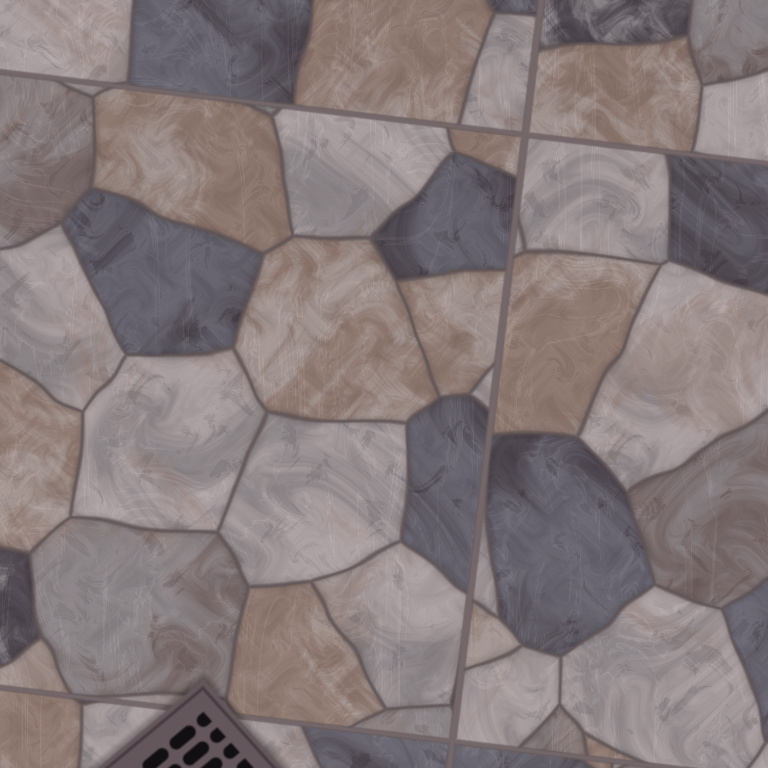
Reproduce this texture procedurally as a WebGL 1 fragment shader.

```glsl
precision highp float;
// Slate-look floor tiles printed with irregular flagstones, with a metal drain corner.
uniform vec2 u_resolution;

#define TILE_SIZE 0.796
#define TILE_ORIGIN vec2(0.581, 0.104)
#define TILE_AXIS vec2(0.993, -0.119)
#define STONES_PER_TILE 3.9
#define JITTER 0.82
#define JOINT_WIDTH 0.0024
#define SEAM_WIDTH 0.0042
#define SOFTNESS 0.0022
#define MOTTLE_SCALE 13.0
#define GRAIN 0.05
#define DRAIN_APEX vec2(0.265, 0.115)

const vec3 PALE = vec3(0.665, 0.622, 0.628);
const vec3 SAND = vec3(0.630, 0.580, 0.570);
const vec3 TAN = vec3(0.555, 0.472, 0.440);
const vec3 GREY = vec3(0.540, 0.512, 0.525);
const vec3 SLATE = vec3(0.410, 0.400, 0.440);
const vec3 UMBER = vec3(0.450, 0.392, 0.390);
const vec3 DARK = vec3(0.310, 0.282, 0.312);
const vec3 JOINT = vec3(0.375, 0.330, 0.335);
const vec3 SEAM = vec3(0.455, 0.405, 0.415);

vec2 hash2(vec2 p) {
  return fract(sin(vec2(dot(p, vec2(127.1, 311.7)), dot(p, vec2(269.5, 183.3)))) * 43758.5);
}

vec2 stoneSite(vec2 cell) {
  return cell + 0.5 + JITTER * (hash2(cell) - 0.5);
}

// Layered warped sines, roughly -0.8 to 0.8.
float mottle(vec2 p) {
  float sum = 0.0, amp = 0.5;
  for (int i = 0; i < 6; i++) {
    p += 0.75 * sin(p.yx * 1.27 + float(i) * 1.9);
    sum += amp * sin(p.x) * sin(p.y + 0.6);
    p = mat2(0.8, 0.6, -0.6, 0.8) * p * 1.85;
    amp *= 0.66;
  }
  return sum;
}

// Cellular stones: xy is the cell, z the distance to the nearest joint.
vec3 stones(vec2 p) {
  vec2 base = floor(p), nearest = base;
  float best = 9.0, edge = 9.0;
  for (int y = -1; y <= 1; y++) for (int x = -1; x <= 1; x++) {
    vec2 cell = base + vec2(x, y);
    vec2 toSite = stoneSite(cell) - p;
    float d = dot(toSite, toSite);
    if (d < best) { best = d; nearest = cell; }
  }
  vec2 a = stoneSite(nearest) - p;
  for (int y = -2; y <= 2; y++) for (int x = -2; x <= 2; x++) {
    vec2 b = stoneSite(nearest + vec2(x, y)) - p;
    if (x != 0 || y != 0) edge = min(edge, dot(0.5 * (a + b), normalize(b - a)));
  }
  return vec3(nearest, edge);
}

vec3 stoneColor(vec2 id, vec2 p) {
  // Low-discrepancy choice keeps the shares even and neighbours distinct.
  float kind = fract(dot(id, vec2(0.7549, 0.5698)) + 0.31);
  vec2 rnd = hash2(id + 7.3);
  vec2 q = p * MOTTLE_SCALE + rnd * 40.0;
  float broad = mottle(q);
  float fine = mottle(q * 4.3 + 11.0);
  vec3 main = PALE, accent = GREY;
  if (kind > 0.32) { main = TAN; accent = SAND; }
  if (kind > 0.60) { main = GREY; accent = UMBER; }
  if (kind > 0.75) { main = SLATE; accent = DARK; }
  if (kind > 0.93) { main = DARK; accent = GREY; }
  vec3 col = mix(main, accent, smoothstep(-0.25, 0.6, broad + 0.3 * fine));
  // Warm stains, pale diagonal cleft lines and fine grain.
  float stain = smoothstep(0.1, 0.7, mottle(q * 0.7 + 23.0));
  col = mix(col, TAN, 0.5 * stain * step(kind, 0.75));
  float cleft = mottle(mat2(0.7, -0.7, 0.25, 0.25) * q * 1.7 + 5.0);
  col += 0.035 * (1.0 - smoothstep(0.0, 0.07, abs(cleft)));
  col -= 0.06 * smoothstep(0.35, 0.7, fine - 0.3 * cleft);
  return col + GRAIN * fine + 0.025 * (rnd.x - 0.5);
}

float cover(float d) {
  return 1.0 - smoothstep(-SOFTNESS, SOFTNESS, d);
}

vec3 addDrain(vec3 col, vec2 p) {
  vec2 q = p - DRAIN_APEX;
  float left = dot(q, vec2(-0.64, 0.768));
  float d = max(left, dot(q, vec2(0.745, 0.667)));
  vec3 metal = mix(vec3(0.39, 0.34, 0.36), vec3(0.27, 0.23, 0.25), cover(abs(d + 0.008) - 0.002));
  // Rows of rounded slots.
  vec2 grid = vec2(dot(q, vec2(0.768, 0.64)), left) / vec2(0.046, 0.027);
  vec2 slot = (fract(grid) - 0.5) * vec2(0.046, 0.027);
  slot.x -= clamp(slot.x, -0.011, 0.011);
  float hole = cover(length(slot) - 0.0085) * cover(d + 0.028);
  metal = mix(metal, vec3(0.07, 0.06, 0.07), hole);
  col *= 1.0 - 0.25 * (1.0 - smoothstep(0.0, 0.012, abs(d)));
  return mix(col, metal, cover(d));
}

void main() {
  vec2 p = gl_FragCoord.xy / min(u_resolution.x, u_resolution.y);
  // Tilted tile grid; every tile holds its own cut of the stone pattern.
  vec2 grid = vec2(dot(p, TILE_AXIS), dot(p, vec2(-TILE_AXIS.y, TILE_AXIS.x)));
  grid = (grid - TILE_ORIGIN) / TILE_SIZE;
  vec2 tile = floor(grid);
  vec2 toSeam = (0.5 - abs(grid - tile - 0.5)) * TILE_SIZE;
  vec2 wobble = 0.004 * sin(p.yx * 31.0 + 2.0 * sin(p * 47.0));
  vec2 local = (grid + wobble) * STONES_PER_TILE + tile * 19.37;
  vec3 stone = stones(local);
  float joint = stone.z * TILE_SIZE / STONES_PER_TILE;

  vec3 col = stoneColor(stone.xy, p);
  col *= 1.0 - 0.10 * (1.0 - smoothstep(0.0, 0.012, joint));
  col = mix(col, JOINT, 0.85 * cover(joint - JOINT_WIDTH));
  float seam = min(toSeam.x, toSeam.y + 0.0012);
  col = mix(col, SEAM, cover(seam - SEAM_WIDTH));
  col = mix(col, JOINT, 0.6 * cover(abs(seam - SEAM_WIDTH) - 0.0008));
  gl_FragColor = vec4(addDrain(col, p), 1.0);
}
```
